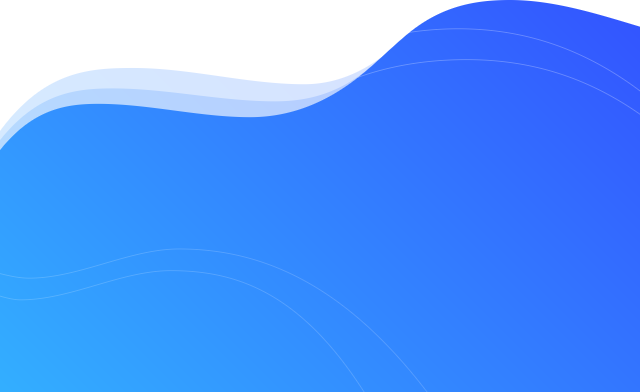
Reproduce this background procedurally as a Shadertoy shader.

```glsl
// Blue diagonal gradient under layered pale waves, crossed by thin curved lines.

// Canvas units: 7.68 wide, 4.70 tall, y runs down from the top.
const vec2 CANVAS = vec2(7.68, 4.70);

// Cubic between two knots, each given as (x, y, slope).
float span(float x, vec3 a, vec3 b) {
    float w = b.x - a.x;
    float t = clamp((x - a.x) / w, 0.0, 1.0);
    float s = 1.0 - t;
    return a.y * s * s * (1.0 + 2.0 * t) + b.y * t * t * (3.0 - 2.0 * t)
         + w * t * s * (a.z * s - b.z * t);
}

// Smooth curve through four knots.
float curve(float x, vec3 a, vec3 b, vec3 c, vec3 d) {
    if (x < b.x) return span(x, a, b);
    return x < c.x ? span(x, b, c) : span(x, c, d);
}

// Signed height below a curve turned into a distance in pixels.
float pixelDistance(float h) {
    return h / max(length(vec2(dFdx(h), dFdy(h))), 1e-5);
}

float fill(float h) {
    return clamp(0.5 + pixelDistance(h), 0.0, 1.0);
}

float hairline(float h) {
    float halfWidth = 0.005 * iResolution.x / CANVAS.x;
    return clamp(halfWidth + 0.5 - abs(pixelDistance(h)), 0.0, 1.0);
}

// Upper edge of the blue body.
float bodyEdge(float x) {
    vec3 shoulder = vec3(4.32, 0.91, -0.80);
    float left = curve(x, vec3(0.0, 1.80, -1.25), vec3(1.18, 1.245, 0.0),
                       vec3(3.0, 1.405, 0.0), shoulder);
    float right = curve(x, shoulder, vec3(4.9, 0.40, -0.82),
                        vec3(6.12, 0.0, 0.0), vec3(7.68, 0.32, 0.30));
    return x < shoulder.x ? left : right;
}

void mainImage(out vec4 fragColor, in vec2 fragCoord) {
    vec2 uv = fragCoord / iResolution.xy;
    vec2 p = vec2(uv.x, 1.0 - uv.y) * CANVAS;

    // Diagonal gradient from cyan blue to deep blue
    float diagonal = (p.x + CANVAS.y - p.y) / (CANVAS.x + CANVAS.y);
    vec3 blue = mix(vec3(0.2, 0.685, 1.0), vec3(0.2, 0.325, 1.0), diagonal);

    // Translucent waves behind the body
    float highWave = curve(p.x, vec3(0.0, 1.57, -1.35), vec3(1.6, 0.815, 0.0),
                           vec3(3.65, 1.01, 0.0), vec3(4.65, 0.63, -0.80));
    float lowWave = curve(p.x, vec3(0.0, 1.68, -1.25), vec3(1.35, 1.06, 0.0),
                          vec3(3.3, 1.215, 0.0), vec3(4.45, 0.80, -0.85));
    vec3 color = vec3(1.0);
    color = mix(color, blue, 0.2 * fill(p.y - highWave));
    color = mix(color, blue, 0.2 * fill(p.y - lowWave));

    // Fine lines at the upper right
    float upperA = p.x < 5.5
        ? span(p.x, vec3(4.9, 0.39, -0.15), vec3(5.5, 0.345, 0.0))
        : span(p.x, vec3(5.5, 0.345, 0.0), vec3(7.68, 1.09, 0.75));
    float upperB = p.x < 5.6
        ? span(p.x, vec3(4.3, 0.925, -0.35), vec3(5.6, 0.715, 0.0))
        : span(p.x, vec3(5.6, 0.715, 0.0), vec3(7.68, 1.37, 0.70));

    // Fine lines at the lower left
    float lowerA = curve(p.x, vec3(0.0, 3.28, 0.25), vec3(0.35, 3.335, 0.0),
                         vec3(2.15, 2.985, 0.0), vec3(5.2, 4.80, 1.35));
    float lowerB = curve(p.x, vec3(0.0, 3.55, 0.28), vec3(0.25, 3.595, 0.0),
                         vec3(2.05, 3.245, 0.0), vec3(4.45, 4.83, 1.65));

    float upperLines = max(hairline(p.y - upperA), hairline(p.y - upperB));
    float lowerLines = max(hairline(p.y - lowerA), hairline(p.y - lowerB));
    vec3 body = mix(blue, vec3(1.0), 0.27 * upperLines + 0.18 * lowerLines);

    color = mix(color, body, fill(p.y - bodyEdge(p.x)));
    fragColor = vec4(color, 1.0);
}
```
